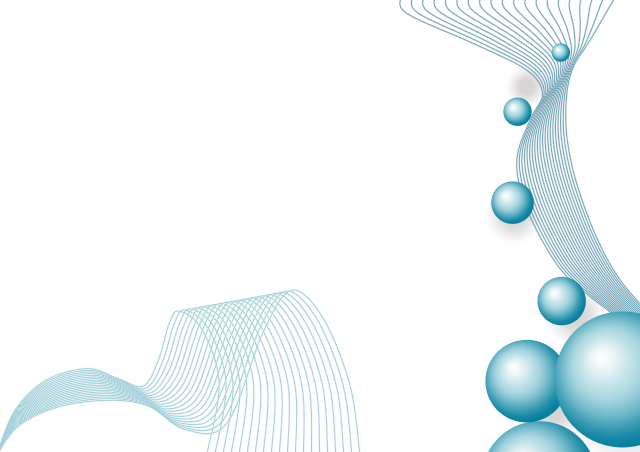
Reproduce this background procedurally as a Shadertoy shader.

```glsl
// Glossy teal balls and two ribbons of fine lines on a white page.
// Each ribbon blends two edge splines into a family of curves; each ball is
// an offset radial gradient. The page measures 768 x 542 units, y down.

const vec2 PAGE = vec2(768.0, 542.0);
const int KNOTS = 12;
const int LINES = 20;
const int STEPS = 8;

const vec3 WHITE = vec3(1.0);
const vec3 PALE_TEAL = vec3(0.62, 0.82, 0.86);
const vec3 DEEP_TEAL = vec3(0.02, 0.50, 0.62);
const vec3 SHADOW = vec3(0.66, 0.63, 0.63);
const vec3 SLATE_LINE = vec3(0.22, 0.49, 0.60);
const vec3 AQUA_LINE = vec3(0.46, 0.72, 0.78);

// Knots of the two ribbon edges: first edge in xy, second edge in zw
const vec4 TOP_RIBBON[KNOTS] = vec4[KNOTS](
    vec4(482, -6, 745, -14), vec4(488, 16, 735, 2), vec4(570, 53, 720, 28),
    vec4(632, 84, 705, 53), vec4(651, 112, 690, 76), vec4(637, 142, 682, 100),
    vec4(621, 185, 679, 132), vec4(624, 225, 681, 170), vec4(642, 272, 692, 220),
    vec4(672, 322, 716, 285), vec4(705, 353, 745, 337), vec4(740, 380, 785, 382));
const vec4 LOW_RIBBON[KNOTS] = vec4[KNOTS](
    vec4(-4, 545, -4, 546), vec4(18, 492, 22, 511), vec4(55, 456, 70, 488),
    vec4(105, 442, 130, 480), vec4(142, 454, 178, 487), vec4(172, 463, 222, 515),
    vec4(190, 432, 272, 508), vec4(203, 388, 316, 398), vec4(215, 373, 350, 348),
    vec4(243, 396, 388, 382), vec4(263, 460, 420, 462), vec4(248, 546, 432, 546));

// Centre and radius
const vec3 BALLS[7] = vec3[7](
    vec3(673, 63, 11), vec3(621, 134, 17), vec3(615, 243, 25.5), vec3(674, 361, 29),
    vec3(647, 574, 69), vec3(632, 457, 49.5), vec3(747, 455, 81.5));
const vec3 SHADOWS[5] = vec3[5](
    vec3(632, 104, 27), vec3(617, 258, 38), vec3(690, 378, 40),
    vec3(664, 488, 48), vec3(755, 490, 78));

float segmentDistance(vec2 p, vec2 a, vec2 b) {
    vec2 ab = b - a;
    return length(p - a - ab * clamp(dot(p - a, ab) / max(dot(ab, ab), 1e-4), 0.0, 1.0));
}

// Catmull-Rom spline through both edges at once
vec4 edgesAt(vec4 knots[KNOTS], float u) {
    int i = min(int(u), KNOTS - 2);
    float t = u - float(i);
    vec4 a = knots[max(i - 1, 0)], b = knots[i];
    vec4 c = knots[i + 1], d = knots[min(i + 2, KNOTS - 1)];
    return b + 0.5 * t * (c - a + t * (2.0 * a - 5.0 * b + 4.0 * c - d
        + t * (3.0 * (b - c) + d - a)));
}

// Coverage of the line family, skipping strips far from p
float ribbon(vec2 p, vec4 knots[KNOTS], float halfWidth, float px) {
    float reach = halfWidth + px, nearest = reach;
    vec4 start = edgesAt(knots, 0.0);
    for (int i = 1; i <= (KNOTS - 1) * STEPS; i++) {
        vec4 end = edgesAt(knots, float(i) / float(STEPS));
        vec2 low = min(min(start.xy, start.zw), min(end.xy, end.zw)) - reach;
        vec2 high = max(max(start.xy, start.zw), max(end.xy, end.zw)) + reach;
        if (all(greaterThan(p, low)) && all(lessThan(p, high))) {
            for (int k = 0; k < LINES; k++) {
                float v = float(k) / float(LINES - 1);
                vec2 a = mix(start.xy, start.zw, v), b = mix(end.xy, end.zw, v);
                nearest = min(nearest, segmentDistance(p, a, b));
            }
        }
        start = end;
    }
    return 1.0 - smoothstep(halfWidth - px, reach, nearest);
}

// Gradient from an off-centre highlight to the rim; q is in radii
vec3 ballColor(vec2 q) {
    vec2 highlight = vec2(-0.33, -0.34);
    vec2 d = q - highlight;
    float k = 1.0 - dot(highlight, highlight), along = dot(d, highlight);
    float focal = (along + sqrt(along * along + dot(d, d) * k)) / k;
    float t = mix(focal, length(d) / 1.45, 0.5);
    vec3 color = mix(WHITE, PALE_TEAL, smoothstep(-0.05, 0.6, t));
    return mix(color, DEEP_TEAL, smoothstep(0.42, 1.0, t));
}

void mainImage(out vec4 fragColor, in vec2 fragCoord) {
    vec2 uv = fragCoord / iResolution.xy;
    vec2 p = vec2(uv.x, 1.0 - uv.y) * PAGE;
    float px = PAGE.y / iResolution.y;
    vec3 color = WHITE;

    // Soft shadows
    for (int i = 0; i < 5; i++) {
        float fade = 1.0 - smoothstep(0.2, 1.0, length(p - SHADOWS[i].xy) / SHADOWS[i].z);
        color = mix(color, SHADOW, 0.45 * fade);
    }

    // Line ribbons
    color = mix(color, SLATE_LINE, 0.9 * ribbon(p, TOP_RIBBON, 0.5, px));
    color = mix(color, AQUA_LINE, 0.85 * ribbon(p, LOW_RIBBON, 0.5, px));

    // Balls, back to front
    for (int i = 0; i < 7; i++) {
        vec2 offset = p - BALLS[i].xy;
        float radius = BALLS[i].z;
        float cover = clamp(0.5 + (radius - length(offset)) / px, 0.0, 1.0);
        if (cover > 0.0) color = mix(color, ballColor(offset / radius), cover);
    }

    fragColor = vec4(color, 1.0);
}
```
